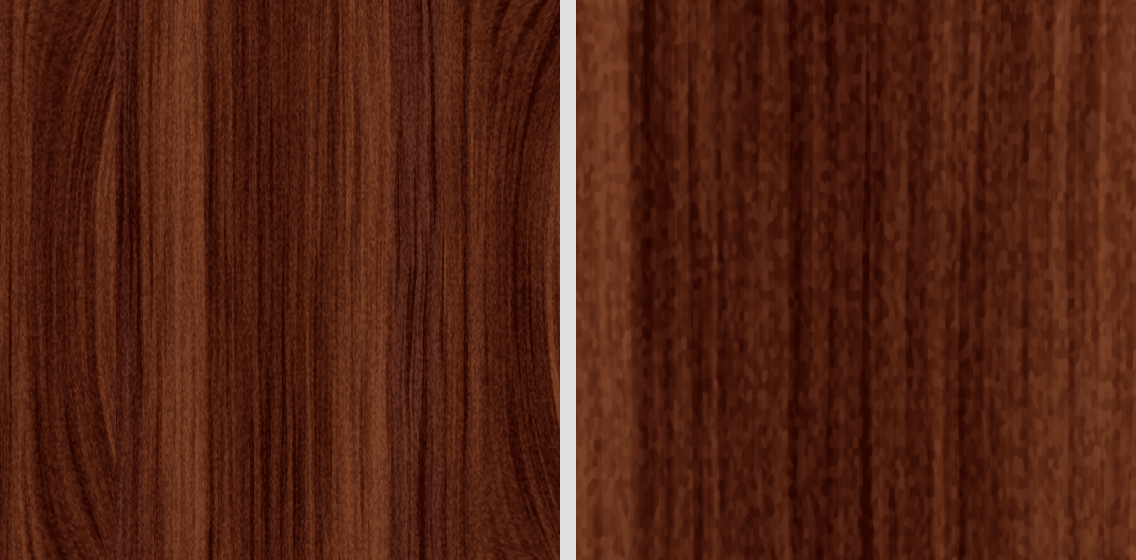
Left, the full canvas; right, a detail of the centre.
This texture is drawn by a three.js fragment shader. Its source:

```glsl
varying vec2 vUv;

const vec3 DEEP_BROWN = vec3(0.195, 0.040, 0.010);
const vec3 RED_BROWN = vec3(0.315, 0.122, 0.056);
const vec3 LIGHT_BROWN = vec3(0.455, 0.230, 0.128);
const vec3 DUSTY_TINT = vec3(-0.006, 0.012, 0.034);
const float REPEAT_WIDTH = 0.81;
const float SEAM = 0.206;

vec3 hash3(vec2 p) {
  vec3 q = fract(p.xyx * vec3(0.1031, 0.1030, 0.0973));
  q += dot(q, q.yxz + 33.33);
  return fract((q.xxy + q.yzz) * q.zyx);
}

// Smooth cellular noise: random cell tones blended by distance, about -1 to 1
float cellTone(vec2 p) {
  vec2 cell = floor(p);
  vec2 local = fract(p);
  float sum = 0.0;
  float total = 0.0;
  for (int j = -1; j <= 1; j++) {
    for (int i = -1; i <= 1; i++) {
      vec2 offset = vec2(float(i), float(j));
      vec3 rnd = hash3(cell + offset + 40.0);
      vec2 d = offset + 0.1 + 0.8 * rnd.xy - local;
      float weight = exp(-8.0 * dot(d, d));
      sum += weight * rnd.z;
      total += weight;
    }
  }
  return 2.0 * sum / total - 1.0;
}

// Vertical ribbon with its own softness on each side
float ribbon(float x, float left, float right, float softLeft, float softRight) {
  return smoothstep(left, left + softLeft, x)
       * (1.0 - smoothstep(right - softRight, right, x));
}

float groove(float x, float centre, float width) {
  float d = (x - centre) / width;
  return exp(-d * d);
}

// Layered sines that make the grain drift sideways
float drift(vec2 p, float amount) {
  return amount * (sin(p.y * 7.0 + p.x * 9.0)
       + 0.5 * sin(p.y * 17.0 - p.x * 23.0)
       + 0.25 * sin(p.y * 41.0 + p.x * 37.0));
}

// Arched grain that bows left around the middle of the board
float arch(float x, float y) {
  float h = y - 0.5;
  return 0.35 * h * h * smoothstep(0.0, 0.2, x) * step(x, SEAM);
}

// Broad light and dark strips across the board
float stripTone(float x) {
  float tone = 0.56;
  tone -= 0.21 * ribbon(x, 0.052, 0.168, 0.020, 0.010);
  tone += 0.15 * ribbon(x, 0.163, SEAM, 0.006, 0.004);
  tone += 0.12 * groove(x, 0.167, 0.003);
  tone -= 0.17 * ribbon(x, SEAM, 0.275, 0.004, 0.045);
  tone += 0.31 * ribbon(x, 0.240, 0.371, 0.110, 0.010);
  tone -= 0.25 * ribbon(x, 0.365, 0.396, 0.008, 0.018);
  tone -= 0.24 * ribbon(x, 0.412, 0.560, 0.022, 0.070);
  tone += 0.31 * ribbon(x, 0.540, 0.700, 0.130, 0.014);
  tone -= 0.07 * ribbon(x, 0.694, 0.790, 0.008, 0.012);
  return tone;
}

// Narrow dark growth lines
float growthLines(float x) {
  float lines = groove(x, 0.018, 0.003) + groove(x, 0.056, 0.004);
  lines += groove(x, 0.376, 0.003) + 0.7 * groove(x, 0.388, 0.002);
  lines += groove(x, 0.420, 0.003) + 0.7 * groove(x, 0.432, 0.004);
  lines += 0.6 * groove(x, 0.685, 0.002) + 0.6 * groove(x, 0.790, 0.002);
  return lines;
}

vec3 woodColor(float tone) {
  float t = clamp(tone, -0.1, 1.1);
  vec3 color = mix(DEEP_BROWN, RED_BROWN, min(t / 0.46, 1.0));
  return mix(color, LIGHT_BROWN, max((t - 0.46) / 0.54, 0.0));
}

void main() {
  vec2 uv = vUv;
  float wavy = ribbon(uv.x, 0.69, 0.80, 0.02, 0.02);
  float x = uv.x + drift(uv, mix(0.0012, 0.0030, wavy));
  float stripX = mod(x, REPEAT_WIDTH);
  float bend = arch(stripX, uv.y);
  float bentX = stripX - bend;
  float grainX = x - bend;

  // Long fibres from coarse to fine
  float coarse = cellTone(vec2(grainX * 48.0, uv.y * 0.9));
  float medium = cellTone(vec2(grainX * 115.0 + 7.0, uv.y * 2.2));
  float fine = cellTone(vec2(grainX * 230.0 + 31.0, uv.y * 5.0));
  float speckle = cellTone(vec2(grainX * 330.0, uv.y * 170.0));
  float pores = smoothstep(0.25, 0.85, cellTone(vec2(grainX * 135.0, uv.y * 3.2 + 11.0)));

  float tone = stripTone(bentX);
  tone += 0.10 * coarse + 0.15 * medium + 0.17 * fine + 0.20 * speckle;
  tone -= (0.30 + 0.15 * wavy) * pores;
  tone -= 0.28 * growthLines(bentX) * (0.8 + 0.4 * medium);

  // Greyer dust in the shaded strips and between fibres
  float dust = max(wavy, ribbon(bentX, SEAM, 0.27, 0.004, 0.05));
  dust = 0.65 * dust + 0.35 * smoothstep(-0.2, 0.7, speckle);
  vec3 color = woodColor(tone) + DUSTY_TINT * dust * smoothstep(0.0, 0.6, tone);
  gl_FragColor = vec4(color, 1.0);
}
```
